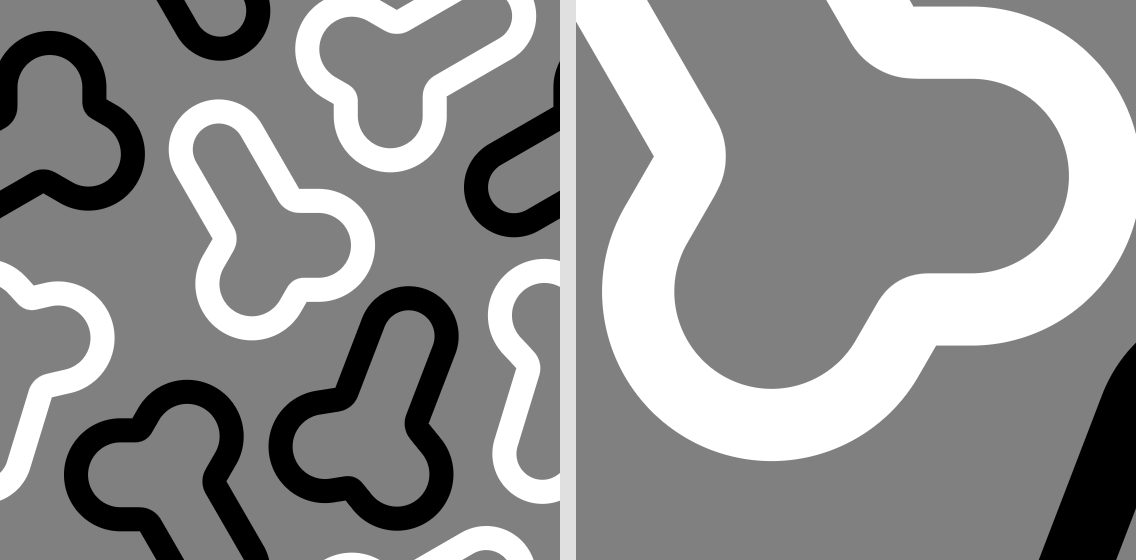
Left: the whole. Right: its middle third, enlarged.
Write a WebGL 2 fragment shader that draws this pattern.

```glsl
#version 300 es
precision highp float;
// Thick white and black outlines of three-lobed bone shapes scattered on flat grey, tiling.

#define PAIRS 3              // one white and one black bone per pair
#define HALF_LINE 0.0215     // half the outline thickness
#define SHAFT_RADIUS 0.0677
#define LOBE_RADIUS 0.0794
#define LOBE_LENGTH 0.0794
#define TIP_X -0.125         // shaft end, along the bone axis
#define HEAD_X 0.0729        // where shaft and lobes meet
#define INNER_ROUNDING 0.018

uniform vec2 u_resolution;
out vec4 fragColor;

const vec3 GREY = vec3(0.502);
const vec3 WHITE = vec3(1.0);
const vec3 BLACK = vec3(0.0);

float capsule(vec2 p, vec2 a, vec2 b, float radius) {
    vec2 pa = p - a, ba = b - a;
    float t = clamp(dot(pa, ba) / dot(ba, ba), 0.0, 1.0);
    return length(pa - ba * t) - radius;
}

float smoothMin(float a, float b, float k) {
    float h = max(k - abs(a - b), 0.0) / k;
    return min(a, b) - 0.25 * k * h * h;
}

float edge(float d, float pixel) {
    return clamp(0.5 - d / pixel, 0.0, 1.0);
}

// Coverage of the outline: sharp notches outside, rounded ones inside.
float boneOutline(vec2 p, float pixel) {
    vec2 head = vec2(HEAD_X, 0.0);
    vec2 reach = LOBE_LENGTH * vec2(cos(radians(60.0)), sin(radians(60.0)));
    float shaft = capsule(p, vec2(TIP_X, 0.0), head, SHAFT_RADIUS);
    float lobeA = capsule(p, head, head + reach, LOBE_RADIUS);
    float lobeB = capsule(p, head, head + reach * vec2(1.0, -1.0), LOBE_RADIUS);
    float outer = min(shaft, min(lobeA, lobeB));
    float inner = smoothMin(shaft, smoothMin(lobeA, lobeB, INNER_ROUNDING), INNER_ROUNDING);
    return edge(outer - HALF_LINE, pixel) * (1.0 - edge(inner + HALF_LINE, pixel));
}

// A pose is x, y and the angle in degrees; each series follows a bending path.
vec3 whitePose(float k) {
    return vec3(0.76, 0.909, -150.0)
         + k * vec3(-0.307, -0.284, 90.0)
         + k * (k - 1.0) * vec3(-0.0705, -0.016, 21.5);
}

vec3 blackPose(float k) {
    return vec3(0.026, 0.728, 30.0)
         + k * vec3(0.305, 0.361, 90.0)
         + k * (k - 1.0) * vec3(0.0245, -0.0835, 19.5);
}

// Moves p into the frame of the nearest wrapped copy of a bone.
vec2 toBone(vec2 p, vec3 pose) {
    vec2 q = fract(p - pose.xy + 0.5) - 0.5;
    float c = cos(radians(pose.z)), s = sin(radians(pose.z));
    return vec2(c * q.x + s * q.y, c * q.y - s * q.x);
}

void main() {
    vec2 p = gl_FragCoord.xy / u_resolution;
    float pixel = 1.0 / min(u_resolution.x, u_resolution.y);

    vec3 color = GREY;
    for (int i = 0; i < PAIRS; i++) {
        float k = float(i);
        color = mix(color, WHITE, boneOutline(toBone(p, whitePose(k)), pixel));
        color = mix(color, BLACK, boneOutline(toBone(p, blackPose(k)), pixel));
    }
    fragColor = vec4(color, 1.0);
}
```
